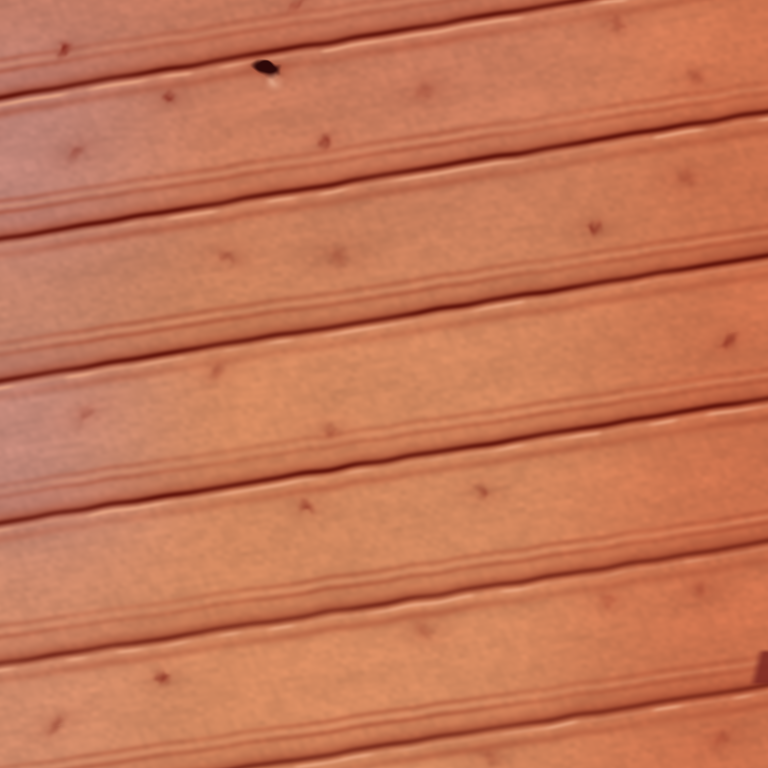
This texture is drawn by a Shadertoy shader. Its source:

```glsl
// Slanted pine cladding: tongue-and-groove boards with dark joints, paired bead
// lines and scattered knots. Board coordinates come from a sheared y axis;
// profile lines are soft Gaussians, and grain and wear come from value noise.

float hash(vec2 p) {
    vec3 q = fract(p.xyx * vec3(0.1031, 0.1030, 0.0973));
    q += dot(q, q.yzx + 33.33);
    return fract((q.x + q.y) * q.z);
}

float noise(vec2 p) {
    vec2 i = floor(p), f = fract(p);
    f = f * f * (3.0 - 2.0 * f);
    return mix(mix(hash(i), hash(i + vec2(1, 0)), f.x),
               mix(hash(i + vec2(0, 1)), hash(i + vec2(1, 1)), f.x), f.y);
}

float ridge(float d, float width) {
    return exp(-d * d / (width * width));
}

// Darkness of the knots around a point on one board
float knots(float x, float across, float board) {
    float dark = 0.0;
    for (int k = -1; k <= 1; k++) {
        vec2 cell = vec2(floor(x * 6.0) + float(k), board + 20.0);
        float present = step(0.3, hash(cell + 7.3));
        float depth = hash(cell + 31.7);
        vec2 centre = vec2((cell.x + 0.15 + 0.7 * hash(cell + 3.1)) / 6.0,
                           0.27 + 0.55 * hash(cell + 13.9));
        vec2 q = vec2(x - centre.x, (across - centre.y) * 0.1845);
        q += 0.007 * (vec2(noise(q * 110.0 + cell * 9.0), noise(q * 110.0 + cell * 5.0)) - 0.5);
        q.x -= q.y * (hash(cell + 17.0) - 0.5) * 1.6;
        float size = mix(0.011, 0.0065, depth);
        dark += present * (mix(0.22, 0.85, depth * depth * depth) * ridge(length(q), size)
                         + 0.10 * ridge(length(q * vec2(0.6, 1.0)), size * 2.2));
    }
    return min(dark, 1.0);
}

void mainImage(out vec4 fragColor, in vec2 fragCoord) {
    vec2 p = fragCoord / iResolution.xy;

    // Board coordinates: integers of v are the joints
    float v = (p.y - (0.156 + 0.012 * p.y) * p.x - 0.1354) / 0.1845;
    v += 0.012 * (noise(vec2(p.x * 28.0, floor(v + 0.5))) - 0.5);
    float board = floor(v), across = v - board;
    float joint = floor(v + 0.5), d = v - joint;

    // Wood tone: warm centre, rosy top, cool left edge, redder right edge
    vec3 col = mix(vec3(0.82, 0.53, 0.37), vec3(0.77, 0.47, 0.36), smoothstep(0.45, 1.0, p.y));
    col = mix(col, vec3(0.83, 0.49, 0.33), 0.8 * smoothstep(0.55, 1.0, p.x));
    col = mix(col, vec3(0.77, 0.40, 0.27), 0.6 * smoothstep(0.75, 1.1, p.x + 0.15 * (1.0 - p.y)));
    float cool = ridge(p.y - 0.8, 0.13) + ridge(p.y - 0.42, 0.12) + 0.35;
    col = mix(col, vec3(0.73, 0.52, 0.50), min(cool, 1.0) * 0.75 * (1.0 - smoothstep(0.0, 0.33, p.x)));
    col *= 0.98 + 0.04 * hash(vec2(board + 20.0, 4.0));

    // Grain: broad streaks along the board and fine mottling
    col *= 1.0 + 0.06 * (noise(vec2(p.x * 9.0, v * 6.0)) - 0.5);
    col *= 1.0 + 0.05 * (noise(vec2(p.x * 50.0, v * 28.0)) - 0.5);
    col *= 1.0 + 0.06 * (noise(vec2(p.x * 130.0 + v * 9.0, v * 24.0)) - 0.5);

    // Moulded edge: two bead lines above each joint, a soft step below it
    vec3 shade = vec3(0.62, 0.25, 0.16);
    float lean = 0.06 * p.x;
    float worn = 0.55 + 0.7 * noise(vec2(p.x * 7.0, board * 3.0 + 40.0));
    col = mix(col, shade, 0.13 * (1.0 - smoothstep(0.14, 0.32, across + lean)));
    col = mix(col, shade, worn * 0.30 * ridge(across - 0.265 + lean, 0.022));
    col = mix(col, shade, worn * 0.36 * ridge(across - 0.185 + lean, 0.022));
    col = mix(col, vec3(0.87, 0.59, 0.44), worn * 0.25 * ridge(across - 0.225 + lean, 0.015));
    col = mix(col, shade, worn * 0.34 * ridge(across - 0.885 + 0.02 * p.x, 0.035));

    col = mix(col, vec3(0.50, 0.13, 0.09), knots(p.x, across, board));

    // Joint: shadow halo, dark core that fades on lower boards, chipped highlight
    float strength = mix(0.62, 0.98, smoothstep(-0.3, 1.2, joint));
    strength *= 0.78 + 0.3 * noise(vec2(p.x * 14.0, joint * 5.0 + 60.0));
    col = mix(col, shade, 0.50 * ridge(d - 0.012, 0.055));
    float chip = smoothstep(0.35, 0.85, noise(vec2(p.x * 30.0, joint * 7.0 + 80.0)));
    col = mix(col, vec3(0.93, 0.67, 0.53), (0.2 + 0.5 * chip) * ridge(d + 0.052, 0.017));
    col = mix(col, vec3(0.40, 0.09, 0.05), min(strength, 1.0) * ridge(d, 0.022));

    // Open knot hole with a pale lower rim
    vec2 h = p - vec2(0.345, 0.912);
    h += 0.008 * (vec2(noise(p * 95.0), noise(p * 95.0 + 40.0)) - 0.5);
    h.y += 0.25 * h.x;
    col = mix(col, shade, 0.65 * ridge(length(h * vec2(0.55, 1.0)), 0.013));
    col = mix(col, vec3(0.92, 0.70, 0.58), 0.7 * ridge(length(h - vec2(0.012, -0.013)), 0.008));
    col = mix(col, vec3(0.18, 0.03, 0.03), 1.0 - smoothstep(0.007, 0.014, length(h * vec2(0.65, 1.1))));

    // Dark gap at the end of a low board
    float gap = smoothstep(0.978, 0.992, p.x - 0.25 * (p.y - 0.13))
              * (1.0 - smoothstep(0.018, 0.025, abs(p.y - 0.131)));
    col = mix(col, vec3(0.48, 0.15, 0.13), 0.85 * gap);

    fragColor = vec4(clamp(col, 0.0, 1.0), 1.0);
}
```
